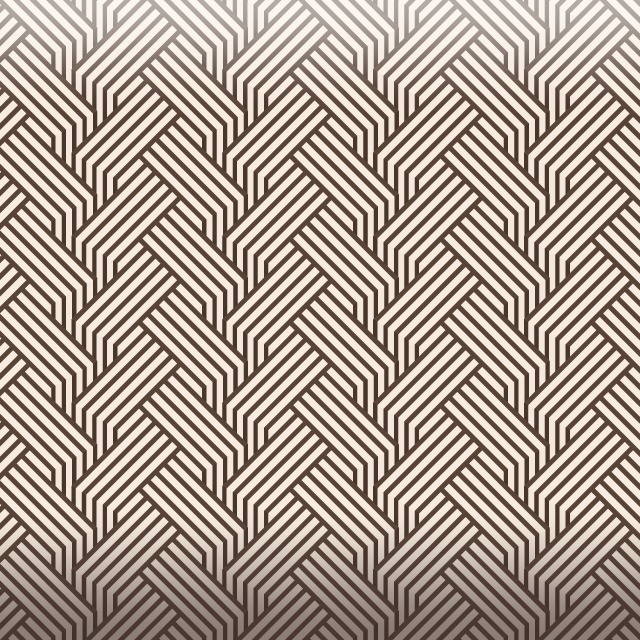
Write a Shadertoy shader that draws this pattern.

```glsl
const float HALF_LINE = 0.207;  // half a dark line, in stripe steps
const float BAND = 5.0;         // stripe steps per vertical repeat
const float COLUMN = 9.05;      // width of one braid column

// Wraps to one band, starting at the outer edge of its first line
float bandCoord(float v) {
    return mod(v + HALF_LINE, BAND) - HALF_LINE;
}

// Stripe coordinate of a rising strand that bends into a vertical leg
float strandStripe(vec2 p, out float leg) {
    leg = (p.x + 5.17) / 0.625;
    return min(bandCoord(p.x + p.y), leg);
}

// x: distance to the nearest dark line, y: 1 on the vertical legs
vec2 braid(vec2 p) {
    p.x = mod(p.x + 0.5 * COLUMN, COLUMN) - 0.5 * COLUMN;

    // Choose the rising or falling strand at the zigzag crossing
    float row = floor((p.x + p.y) / BAND);
    float rise = p.x + p.y - BAND * row;
    float fall = p.y - p.x - 0.5 * BAND - BAND * row;
    float crossing = rise < BAND - 1.0 ? -1.0 : BAND - 1.0;
    float edge = 1.0;
    if (fall > crossing) {
        edge = fall - crossing;
    } else {
        if (rise > BAND - 1.0 && fall > -1.0) edge = rise - BAND + 1.0;
        p = vec2(-p.x, p.y - 0.5 * BAND);  // falling strands are glide reflections
    }

    float leg;
    float stripe = strandStripe(p, leg);
    float depth = bandCoord(p.x + p.y);

    // The neighbouring column interlocks where its strand lies on top
    vec2 neighbour = vec2(-p.x - COLUMN, p.y - 0.5 * BAND);
    float otherLeg;
    float otherStripe = strandStripe(neighbour, otherLeg);
    float otherDepth = bandCoord(neighbour.x + neighbour.y);
    if (otherLeg > -HALF_LINE && otherDepth < depth) {
        stripe = otherStripe;
        leg = otherLeg;
        depth = otherDepth;
    }

    return vec2(min(abs(stripe - round(stripe)), edge), step(leg, depth));
}

// Cream stripes between brown lines, deeper on the legs
vec3 weaveColor(vec2 p) {
    vec2 weave = braid(p);
    vec3 brown = mix(vec3(0.345, 0.265, 0.217), vec3(0.285, 0.212, 0.17), weave.y);
    vec3 cream = mix(vec3(0.97, 0.925, 0.875), vec3(0.955, 0.905, 0.86), weave.y);
    return mix(brown, cream, step(HALF_LINE, weave.x));
}

void mainImage(out vec4 fragColor, in vec2 fragCoord) {
    // Average a grid of samples to smooth every edge
    vec3 color = vec3(0.0);
    for (int i = 0; i < 16; i++) {
        vec2 offset = (vec2(i % 4, i / 4) - 1.5) / 4.0;
        vec2 uv = (fragCoord + offset) / iResolution.y;
        color += weaveColor((vec2(uv.x, 1.0 - uv.y) - vec2(0.4853, 0.3662)) * 38.4);
    }
    color /= 16.0;

    // Pale haze at the top, dark shade at the bottom
    float down = 1.0 - fragCoord.y / iResolution.y;
    color = mix(color, vec3(1.0), 0.55 * (1.0 - smoothstep(0.0, 0.18, down)));
    color = mix(color, vec3(0.24, 0.18, 0.17), 0.58 * smoothstep(0.79, 1.0, down));

    fragColor = vec4(color, 1.0);
}
```
